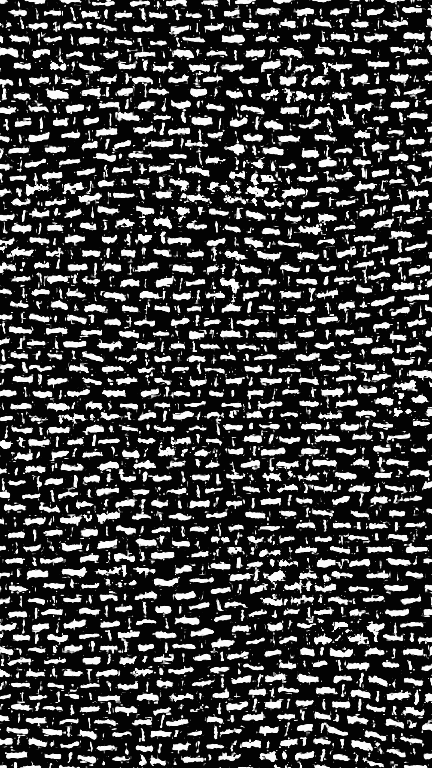
This texture is drawn by a Shadertoy shader. Its source:

```glsl
const vec3 GROUND = vec3(0.01);
const vec3 THREAD = vec3(0.99);
const float ROWS = 60.0;                      // rows up the canvas
const float COLUMNS = 12.0;                   // stitches across each row
const vec2 STITCH_HALF = vec2(0.73, 0.19);    // lengths are in row heights
const vec2 TICK_HALF = vec2(0.075, 0.34);
const float TICK_CHANCE = 0.78;
const float TILT = 0.22;
const float BEND = 0.22;
const float SWAY = 1.5;
const float FRAY = 0.26;
const float WORN_FRAY = 0.5;
const float SPECK_LEVEL = 0.86;

float hash(vec2 p) {
    vec3 h = fract(vec3(p.xyx) * vec3(0.1031, 0.1030, 0.0973));
    h += dot(h, h.yzx + 33.33);
    return fract((h.x + h.y) * h.z);
}

float noise(vec2 p) {
    vec2 i = floor(p), f = fract(p);
    f = f * f * (3.0 - 2.0 * f);
    return mix(mix(hash(i), hash(i + vec2(1, 0)), f.x),
               mix(hash(i + vec2(0, 1)), hash(i + vec2(1, 1)), f.x), f.y);
}

float box(vec2 p, vec2 halfSize, float radius) {
    vec2 d = abs(p) - halfSize + radius;
    return length(max(d, 0.0)) + min(max(d.x, d.y), 0.0) - radius;
}

// Distance to the staggered stitches and the upright ticks in their gaps
float weave(vec2 p, float pitch) {
    float dist = 10.0;
    float row = floor(p.y);
    for (int j = -1; j <= 1; j++) {
        float r = row + float(j);
        float shift = 0.5 * mod(r, 2.0) + 0.12 * (hash(vec2(r, 7.0)) - 0.5);
        float column = floor(p.x / pitch - shift);
        for (int i = -1; i <= 1; i++) {
            vec2 id = vec2(column + float(i), r);
            vec4 rnd = vec4(hash(id + 11.3), hash(id + 37.7),
                            hash(id + 71.1), hash(id + 93.9)) - 0.5;
            vec2 q = p - vec2((id.x + 0.5 + shift) * pitch, r + 0.5);

            vec2 s = q - rnd.xy * vec2(0.3, 0.16);
            s.y -= s.x * rnd.z * TILT;
            vec2 size = STITCH_HALF * (1.0 + vec2(0.4, 0.5) * rnd.wx);
            dist = min(dist, box(s, size, 0.12));

            if (rnd.w + 0.5 < TICK_CHANCE) {
                vec2 t = q - vec2(0.5 * pitch, 0.0) - rnd.zy * vec2(0.35, 0.3);
                t.x -= t.y * rnd.x * 0.4;
                dist = min(dist, box(t, TICK_HALF * (1.0 + 0.8 * rnd.yz), 0.05));
            }
        }
    }
    return dist;
}

void mainImage(out vec4 fragColor, in vec2 fragCoord) {
    vec2 uv = fragCoord / iResolution.xy;
    float aspect = iResolution.x / iResolution.y;
    float pitch = ROWS * aspect / COLUMNS;
    vec2 p = uv * vec2(ROWS * aspect, ROWS);
    float pixel = ROWS / iResolution.y;

    // Slow sway of the cloth and small bends of each thread
    vec2 cloth = p;
    cloth.y += SWAY * (noise(p * 0.085 + 4.0) - 0.5);
    cloth.y += BEND * (noise(p * vec2(1.5, 0.9) + 50.0) - 0.5);
    cloth.x += 0.9 * (noise(p * 0.11 + 80.0) - 0.5);
    float dist = weave(cloth, pitch);

    // Frayed edges, stronger in worn patches
    float worn = smoothstep(0.66, 0.9, noise(p * vec2(0.28, 0.4) + 120.0));
    float fray = 0.6 * noise(p * 3.2) + 0.4 * noise(p * 6.5 + 20.0) - 0.5;
    dist += fray * (FRAY + WORN_FRAY * worn);

    // Loose fibres close to the threads
    float speck = (SPECK_LEVEL - noise(p * 4.3 + 170.0)) * 0.5;
    dist = min(dist, max(speck, dist - 0.24));

    float ink = 1.0 - smoothstep(-0.55 * pixel, 0.55 * pixel, dist);
    fragColor = vec4(mix(GROUND, THREAD, ink), 1.0);
}
```
